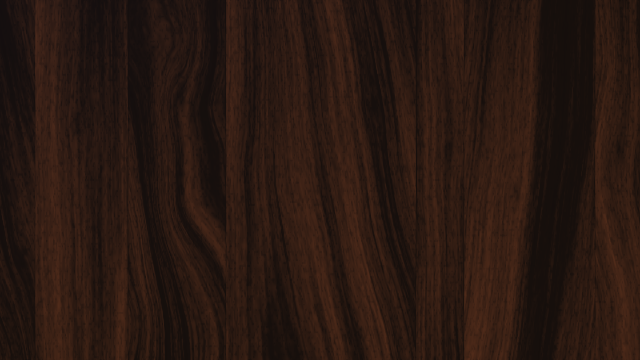
This texture is drawn by a Shadertoy shader. Its source:

```glsl
float hash(vec2 p) {
    vec3 q = fract(vec3(p.xyx) * 0.1031);
    q += dot(q, q.yzx + 33.33);
    return fract((q.x + q.y) * q.z);
}

float noise(vec2 p) {
    vec2 i = floor(p), f = fract(p);
    f = f * f * (3.0 - 2.0 * f);
    return mix(mix(hash(i), hash(i + vec2(1, 0)), f.x),
               mix(hash(i + vec2(0, 1)), hash(i + vec2(1, 1)), f.x), f.y);
}

// Long streaks: each octave gets finer across the grain than along it
float streaks(vec2 p) {
    float sum = 0.0, weight = 0.5;
    for (int i = 0; i < 4; i++) {
        sum += weight * noise(p);
        p = p * vec2(2.1, 1.3) + 19.7;
        weight *= 0.65;
    }
    return sum / 1.17;
}

void mainImage(out vec4 fragColor, in vec2 fragCoord) {
    vec2 uv = fragCoord / iResolution.xy;
    vec2 p = fragCoord / iResolution.y;
    float aspect = iResolution.x / iResolution.y;

    // Planks: right edge, lean of the grain, brightness and its slope, waviness
    float edges[7] = float[](0.055, 0.2, 0.353, 0.65, 0.725, 0.93, 1.0);
    float leans[7] = float[](0.2, 0.01, 0.14, 0.19, 0.03, -0.1, 0.06);
    float tones[7] = float[](-0.05, 0.04, -0.13, 0.1, -0.07, 0.0, 0.02);
    float slopes[7] = float[](0.05, -0.08, 0.0, -0.22, 0.0, -0.2, 0.1);
    float waves[7] = float[](0.03, 0.02, 0.14, 0.035, 0.02, 0.035, 0.07);
    int plank = 0;
    float seam = 1.0;
    for (int i = 0; i < 6; i++) {
        if (uv.x > edges[i]) plank = i + 1;
        seam = min(seam, abs(uv.x - edges[i]) * aspect);
    }
    float seed = float(plank) * 17.3;
    float lean = leans[plank];
    if (plank == 3) lean *= smoothstep(0.36, 0.52, uv.x);

    // Grain coordinate, bent into swirls and around one knot per plank
    float left = plank == 0 ? 0.0 : edges[plank - 1];
    float across = (uv.x - left) / (edges[plank] - left);
    vec2 knot = vec2(mix(left, edges[plank], 0.2 + 0.6 * hash(vec2(seed, 3.0))) * aspect,
                     0.2 + 0.6 * hash(vec2(seed, 8.0)));
    vec2 away = (p - knot) * vec2(1.0, 0.4);
    float swirl = noise(p * vec2(4.5, 2.6) + seed) - 0.5;
    swirl += 0.35 * (noise(p * vec2(9.0, 6.0) + seed) - 0.5);
    float g = p.x + lean * (p.y - 0.5) + waves[plank] * swirl;
    g -= 0.5 * away.x * exp(-dot(away, away) * 900.0);
    g += 0.0015 * (noise(vec2(p.x * 30.0, p.y * 14.0)) - 0.5);
    g += seed;

    // Broad bands, broken dark veins, fine lines and short pores
    float bands = streaks(vec2(g * 12.0, p.y * 0.7 + seed));
    float breaks = 0.35 + noise(vec2(g * 22.0, p.y * 2.5));
    float vein = smoothstep(0.5, 0.85, noise(vec2(g * 85.0, p.y * 1.6)));
    float hairline = smoothstep(0.5, 0.85, noise(vec2(g * 160.0, p.y * 2.5)));
    float lines = noise(vec2(g * 210.0, p.y * 6.0 + 5.0)) - 0.5;
    float fibre = noise(vec2(g * 260.0, p.y * 60.0)) - 0.5;
    float pores = smoothstep(0.55, 0.95, noise(vec2(p.x * 270.0, p.y * 130.0)));

    float tone = 0.45 + tones[plank] + slopes[plank] * (across - 0.5);
    tone += 1.45 * (bands - 0.5);
    float darkness = 1.0 - smoothstep(0.35, 0.68, bands);
    tone -= breaks * mix(0.07, 0.31, darkness) * vein;
    tone -= breaks * mix(0.12, 0.28, darkness) * hairline;
    tone += 0.22 * lines + 0.27 * fibre - 0.17 * pores;
    tone -= 0.25 * exp(-dot(away, away) * 7000.0);
    tone -= 0.2 * (1.0 - smoothstep(0.0, 0.003, seam));

    // Light pools toward the lower middle
    vec2 fromLight = (uv - vec2(0.54, 0.22)) * vec2(0.9, 0.9);
    tone += 0.13 - 0.6 * dot(fromLight, fromLight);

    // Soft floor keeps the darkest grain brown
    tone = 0.5 * (tone + sqrt(tone * tone + 0.03));
    vec3 darkWalnut = vec3(0.08, 0.055, 0.044);
    vec3 redWalnut = vec3(0.298, 0.16, 0.096);
    vec3 color = mix(darkWalnut, redWalnut, min(tone, 1.3));
    color += vec3(-0.005, 0.0, 0.014) * (1.0 - uv.x) * uv.y;
    fragColor = vec4(color, 1.0);
}
```
